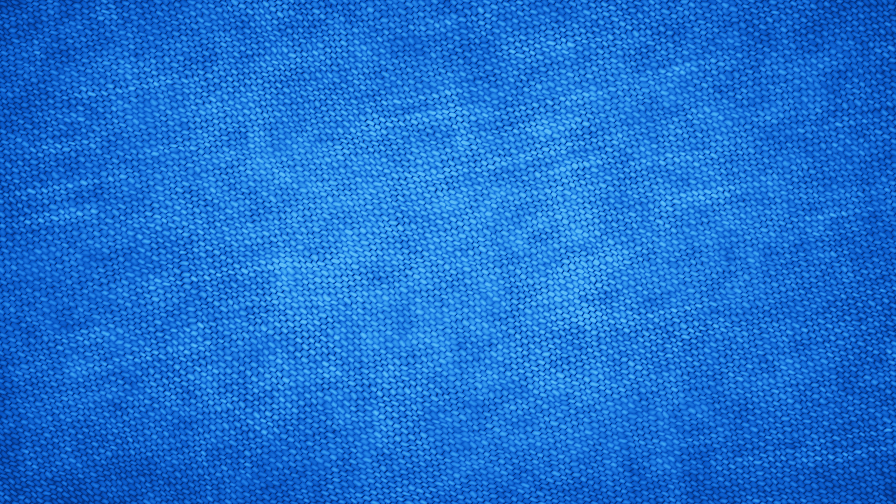
This texture is drawn by a Shadertoy shader. Its source:

```glsl
// Blue linen cloth: a tilted open weave with slubs, soft folds and dark corners.

const float PI = 3.14159265;
const vec2 THREADS_PER_HEIGHT = vec2(78.0, 88.0);
const float WEAVE_TILT = 0.16;
const float STITCH_SLANT = 0.12;

// Dye colours from deep gaps to lit fibres.
const vec3 DYE[8] = vec3[8](
    vec3(0.01, 0.20, 0.53), vec3(0.03, 0.28, 0.66),
    vec3(0.03, 0.34, 0.78), vec3(0.07, 0.40, 0.82),
    vec3(0.12, 0.49, 0.89), vec3(0.19, 0.58, 0.92),
    vec3(0.27, 0.67, 0.95), vec3(0.37, 0.74, 0.97));

float hash(vec2 p) {
    vec3 q = fract(vec3(p.xyx) * 0.1031);
    q += dot(q, q.yzx + 33.33);
    return fract((q.x + q.y) * q.z);
}

// Value noise from 0 to 1.
float noise(vec2 p) {
    vec2 cell = floor(p);
    vec2 f = fract(p);
    f = f * f * (3.0 - 2.0 * f);
    float low = mix(hash(cell), hash(cell + vec2(1, 0)), f.x);
    float high = mix(hash(cell + vec2(0, 1)), hash(cell + vec2(1, 1)), f.x);
    return mix(low, high, f.y);
}

// Sum of three octaves, centred on zero.
float folds(vec2 p) {
    float sum = 0.0;
    float gain = 0.5;
    for (int i = 0; i < 3; i++) {
        sum += gain * (noise(p) - 0.5);
        p = p * 2.03 + 17.0;
        gain *= 0.5;
    }
    return sum;
}

mat2 rotation(float angle) {
    float c = cos(angle);
    float s = sin(angle);
    return mat2(c, -s, s, c);
}

// Bends the threads gently, then jitters them one by one.
vec2 bendThreads(vec2 p) {
    vec2 drift = vec2(noise(p * 0.03), noise(p * 0.03 + 50.0));
    vec2 jitter = vec2(noise(p * 0.6 + 9.0), noise(p * 0.6 + 80.0));
    return p + 3.0 * (drift - 0.5) + 0.5 * (jitter - 0.5);
}

// Light on a plain weave of slanted stitches, with dark holes at the crossings.
float weaveLight(vec2 p, float slant, float openness) {
    p -= slant * sin(2.0 * PI * p.yx);
    vec2 wave = sin(PI * p);
    vec2 body = abs(wave);
    vec2 yarn = pow(body, vec2(0.75));
    float weftOnTop = smoothstep(-0.3, 0.3, wave.x * wave.y);
    float weft = yarn.y * (0.5 + 0.5 * body.x);
    float warp = 0.7 * yarn.x * (0.5 + 0.5 * body.y);
    float hole = smoothstep(0.2, 0.8, (1.0 - body.x) * (1.0 - body.y));
    return mix(warp, weft, weftOnTop) - openness * hole;
}

// Thick pale stretches of yarn that run along x.
float slubs(vec2 p, float yarnLength, float threshold) {
    float yarn = noise(vec2(p.x / yarnLength, p.y * 0.6));
    float patchiness = smoothstep(0.35, 0.75, noise(p * 0.04 + 70.0));
    return patchiness * smoothstep(threshold, 1.0, yarn);
}

vec3 dyeColor(float tone) {
    vec3 color = DYE[0];
    for (int i = 1; i < 8; i++) {
        color = mix(color, DYE[i], clamp(tone - float(i) + 2.0, 0.0, 1.0));
    }
    return color;
}

void mainImage(out vec4 fragColor, in vec2 fragCoord) {
    vec2 uv = (fragCoord - 0.5 * iResolution.xy) / iResolution.y;
    vec2 threads = rotation(WEAVE_TILT) * uv * THREADS_PER_HEIGHT.x;
    threads.y *= THREADS_PER_HEIGHT.y / THREADS_PER_HEIGHT.x;
    threads += 300.0;
    vec2 bent = bendThreads(threads);

    // Lamp light: bright middle, dark corners, wide folds.
    vec2 fromLamp = (uv - vec2(0.03, 0.05)) / vec2(1.0, 0.62);
    float tone = 3.65 - 2.6 * dot(fromLamp, fromLamp);
    tone += 1.7 * folds(uv * 3.0 + 20.0);

    // Weave, with more open and more closed areas.
    float openness = noise(threads * 0.45 + 90.0);
    float light = weaveLight(bent, STITCH_SLANT, openness);
    float contrast = mix(3.2, 4.7, noise(threads * 0.09 + 40.0));
    tone += contrast * (light - 0.47);

    // Slubs in both directions, broken up by the weave.
    float thickYarn = 0.9 * slubs(bent, 20.0, 0.6);
    thickYarn += 0.7 * slubs(bent.yx + 130.0, 7.0, 0.66);
    tone += thickYarn * (0.4 + 1.2 * light);

    // Uneven yarn and uneven single stitches.
    tone += 0.5 * (noise(vec2(bent.x * 0.15, bent.y)) - 0.5);
    tone += 1.0 * (noise(threads * 0.35 + 25.0) - 0.5);
    tone += 1.1 * (noise(threads * 1.2 + 65.0) - 0.5);

    fragColor = vec4(dyeColor(tone), 1.0);
}
```
